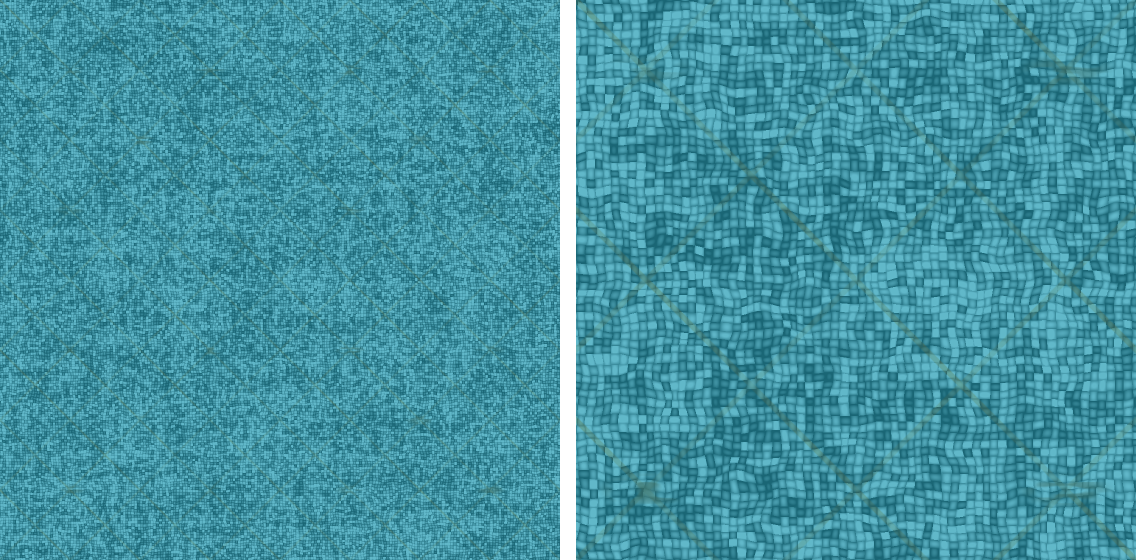
Left, the full canvas; right, a detail of the centre.
This texture is drawn by a WebGL 2 fragment shader. Its source:

```glsl
#version 300 es
precision highp float;
// Teal woven cloth crossed by a fine olive diamond lattice, eight cells each way.
// Threads form a plain weave with random tones and long slubs; the lattice is
// worn unevenly, and short horizontal flecks sit on some of its crossings.
uniform vec2 u_resolution;
out vec4 fragColor;

const float CELLS = 8.0;            // diamonds across and down
const float THREADS = 200.0;        // threads across and down
const float LINE_HALF_WIDTH = 0.013; // in cells
const float FALLING_STRENGTH = 0.68;
const float RISING_STRENGTH = 0.46;
const float FLECK_STRENGTH = 0.6;
const vec2 FLECK_SIZE = vec2(0.25, 0.09); // in cells
const float MEAN_TONE = 0.54;
const float RELIEF = 0.75;
const float KNOT_VARIATION = 0.85;
const float SLUB_VARIATION = 0.45;
const float CLOUD_VARIATION = 0.22;
const vec3 DARK_TEAL = vec3(0.10, 0.40, 0.46);
const vec3 LIGHT_TEAL = vec3(0.38, 0.72, 0.79);
const vec3 OLIVE = vec3(0.31, 0.49, 0.41);
const vec3 FLECK_COLOR = vec3(0.22, 0.42, 0.39);

float hash(vec2 p) {
    vec3 q = fract(p.xyx * vec3(0.1031, 0.1030, 0.0973));
    q += dot(q, q.yzx + 33.33);
    return fract((q.x + q.y) * q.z);
}

float noise(vec2 p) {
    vec2 i = floor(p);
    vec2 f = fract(p);
    f = f * f * (3.0 - 2.0 * f);
    return mix(mix(hash(i), hash(i + vec2(1, 0)), f.x),
               mix(hash(i + vec2(0, 1)), hash(i + vec2(1, 1)), f.x), f.y);
}

// Brightness of the weave, 0 in the gaps to 1 on the lightest threads
float weaveTone(vec2 p) {
    vec2 wobble = vec2(noise(p * 70.0), noise(p * 70.0 + 41.0)) - 0.5;
    vec2 t = p * THREADS + wobble * 0.9;
    vec2 id = floor(t);
    vec2 f = 2.0 * fract(t) - 1.0;
    bool warpOnTop = mod(id.x + id.y, 2.0) < 0.5;
    float across = warpOnTop ? f.x : f.y;
    float along = warpOnTop ? f.y : f.x;
    float relief = (1.0 - across * across) * (1.0 - 0.45 * along * along);

    // Each thread changes tone slowly along its length
    float warpSlub = noise(vec2(id.x * 7.0 + 0.5, p.y * 14.0));
    float weftSlub = noise(vec2(p.x * 14.0, id.y * 7.0 + 90.5));
    float slub = warpOnTop ? warpSlub : weftSlub;
    float cloud = noise(p * vec2(60.0, 9.0)) + noise(p * vec2(9.0, 60.0) + 17.0) - 1.0;

    return MEAN_TONE + RELIEF * (relief - 0.56)
         + KNOT_VARIATION * (hash(id + 5.0) - 0.5)
         + SLUB_VARIATION * (slub - 0.5) + CLOUD_VARIATION * cloud;
}

// Coverage of evenly spaced diagonals where s is an integer
float diagonal(float s, float blur) {
    float d = abs(fract(s + 0.5) - 0.5) * 0.7071;
    return 1.0 - smoothstep(LINE_HALF_WIDTH - blur, LINE_HALF_WIDTH + blur, d);
}

// Broken horizontal dashes on alternate crossings
float flecks(vec2 q) {
    vec2 id = floor(q + 0.5);
    vec2 d = q - id;
    vec2 odd = mod(id, 2.0);
    vec2 quarter = mod(id, 4.0);
    bool chosen = odd.x * odd.y > 0.5 || (quarter.x == 2.0 && quarter.y == 2.0);
    float strength = chosen ? mix(0.3, 1.0, hash(id + 23.0)) : 0.0;
    float patchMask = 1.0 - smoothstep(0.35, 1.0, length(d / FLECK_SIZE));
    float dashes = smoothstep(0.4, 0.65, noise(q * vec2(9.0, 38.0) + 7.0));
    return strength * patchMask * dashes;
}

vec3 cloth(vec2 p, float blur) {
    float tone = clamp(weaveTone(p), 0.0, 1.0);
    vec3 color = mix(DARK_TEAL, LIGHT_TEAL, tone);
    vec2 q = p * CELLS;

    // Wear along the lines, and threads that hide parts of them
    float wear = mix(0.45, 1.1, noise(q * 2.3 + 11.0));
    float cover = mix(0.6, 1.0, hash(floor(p * THREADS) + 61.0));
    float falling = diagonal(q.x + q.y, blur) * FALLING_STRENGTH;
    float rising = diagonal(q.x - q.y, blur) * RISING_STRENGTH;
    vec3 dyed = OLIVE * mix(0.8, 1.2, tone);
    color = mix(color, dyed, max(falling, rising) * wear * cover);
    return mix(color, FLECK_COLOR, flecks(q) * FLECK_STRENGTH);
}

void main() {
    float pixel = 1.0 / min(u_resolution.x, u_resolution.y);
    float blur = min(CELLS * pixel * 0.6, LINE_HALF_WIDTH);
    vec3 sum = vec3(0.0);
    // Four samples per pixel smooth the threads
    for (int i = 0; i < 4; i++) {
        vec2 offset = vec2(i % 2, i / 2) * 0.5 - 0.25;
        sum += cloth((gl_FragCoord.xy + offset) * pixel, blur);
    }
    fragColor = vec4(sum / 4.0, 1.0);
}
```
